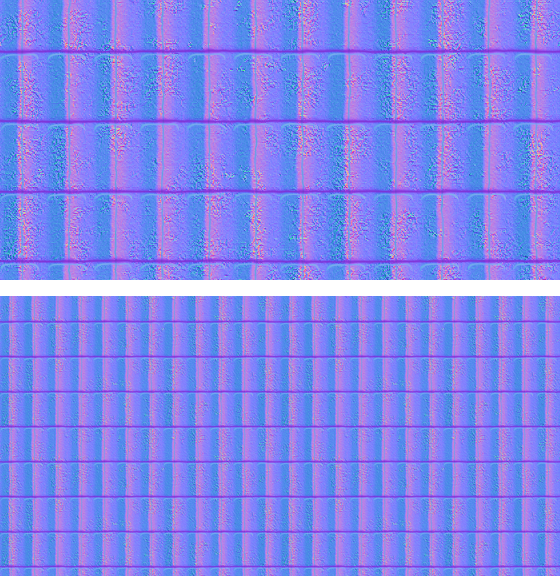
Top: one tile. Bottom: repeated 2 by 2.
Reproduce this texture map procedurally as a Shadertoy shader.

```glsl
// Tangent-space normal map of weathered roof tiles: 12 columns by 4 courses.
// Slopes of the rolls, joints and overlapping edges are combined with the
// gradient of a wrapping grain height, then encoded as a unit normal.

float hash(vec2 p) {
    vec3 a = fract(p.xyx * vec3(0.1031, 0.1030, 0.0973));
    a += dot(a, a.yzx + 33.33);
    return fract((a.x + a.y) * a.z);
}

// Value noise with freq cells per canvas height, wrapping on a 2 by 1 canvas.
float noise(vec2 q, float freq) {
    vec2 period = vec2(2.0, 1.0) * freq;
    vec2 p = q * freq, i = floor(p), f = fract(p);
    f = f * f * (3.0 - 2.0 * f);
    vec2 a = mod(i, period), b = mod(i + 1.0, period);
    return mix(mix(hash(a), hash(vec2(b.x, a.y)), f.x),
               mix(hash(vec2(a.x, b.y)), hash(b), f.x), f.y);
}

float bell(float x, float width) {
    x /= width;
    return exp(-x * x);
}

// Fine grit plus raised flecks.
float grainHeight(vec2 q) {
    float grit = noise(q, 210.0) + 0.8 * noise(q, 120.0);
    float flecks = smoothstep(0.5, 0.8, noise(q, 150.0));
    return (grit + 0.7 * flecks) / 160.0;
}

// Sideways lean across one tile: falling, flat pan, rising, then over the crest.
float rollLean(float u, float crest) {
    return 0.47 * (1.0 - smoothstep(0.04, 0.36, u))
         - 0.36 * smoothstep(0.42, 0.68, u)
         + 0.83 * smoothstep(crest - 0.045, crest + 0.045, u);
}

void mainImage(out vec4 fragColor, in vec2 fragCoord) {
    vec2 uv = fragCoord / iResolution.xy;
    vec2 q = uv * vec2(2.0, 1.0);

    // Tile coordinates with slightly crooked joints
    vec2 p = uv * vec2(12.0, 4.0) - vec2(0.484, 0.265);
    p.x += 0.03 * (noise(q, 12.0) - 0.5) + 0.025 * (noise(q, 60.0) - 0.5);
    p.y += 0.02 * (noise(q, 5.0) - 0.5) + 0.012 * (noise(q, 40.0) - 0.5);
    vec2 tile = mod(floor(p), vec2(12.0, 4.0));
    float u = fract(p.x);
    float joint = fract(p.x + 0.5) - 0.5;
    float lap = fract(p.y + 0.5) - 0.5;

    // Curved tile body
    vec2 lean = vec2(rollLean(u, 0.87 + 0.05 * hash(tile + 17.0)), 0.02);
    float body = smoothstep(0.05, 0.3, u) * (1.0 - smoothstep(0.8, 0.95, u));
    lean.x += body * 0.12 * (hash(tile + 41.0) - 0.5);
    lean.y += 0.07 * smoothstep(0.45, 0.7, u) * (1.0 - smoothstep(0.82, 0.92, u));

    // Patches of wear, moss along the joints and stray lichen
    float wear = smoothstep(0.38, 0.66, 0.55 * noise(q, 10.0) + 0.45 * noise(q, 40.0));
    wear *= 1.0 - 0.75 * bell(u - 0.55, 0.17);
    float clump = 0.6 * noise(q, 13.0) + 0.4 * noise(q, 56.0);
    float moss = smoothstep(0.64, 0.76, clump) * bell(joint, 0.11);
    moss = max(moss, smoothstep(0.79, 0.85, clump));

    // Grain gradient, compressed so that steep grit stays soft
    vec2 e = vec2(0.0025, 0.0);
    float h = grainHeight(q);
    vec2 grain = vec2(grainHeight(q + e.xy), grainHeight(q + e.yx)) - h;
    grain *= (0.08 + 0.42 * wear + 0.6 * moss) / e.x;
    grain /= 1.0 + 0.9 * length(grain);
    lean += vec2(0.0, 0.08 * moss) - grain;

    // Narrow groove between neighbouring columns
    float groove = bell(joint, 0.02) * (0.6 + 0.4 * noise(q, 30.0));
    lean.x += 0.12 * bell(joint + 0.04, 0.02);
    lean = mix(lean, vec2(-0.3, 0.3), groove);

    // Thin raised lip below each course edge, bending down at both ends
    float side = abs(joint) / (joint < 0.0 ? 0.46 : 0.34);
    float bend = pow(min(side, 1.2), 7.0);
    float lip = bell((lap + 0.042 + 0.06 * bend) / (1.0 + 0.9 * bend), 0.014);
    lip *= 1.0 - smoothstep(0.98, 1.06, side);
    lip *= 0.6 + 0.4 * noise(q, 24.0);
    vec2 lipLean = vec2(0.25 * sign(joint) * min(bend, 1.0), 0.42);
    lean = mix(lean, lipLean, lip);

    // Lower edge of the overlapping course, thicker beside each joint
    float edge = bell(lap, 0.021 + 0.012 * bell(joint, 0.13));
    lean.y -= 0.1 * bell(lap - 0.035, 0.035);
    lean = mix(lean, vec2(0.12 * lean.x, -0.6), 0.95 * edge);

    // Encode the unit normal, deepened where it leans
    float upright = sqrt(max(1.0 - dot(lean, lean), 0.2));
    vec3 normal = normalize(vec3(lean, upright));
    normal.z -= 0.22 * length(normal.xy) + 0.15 * groove;
    fragColor = vec4(clamp(normal * 0.5 + 0.5, 0.0, 1.0), 1.0);
}
```
